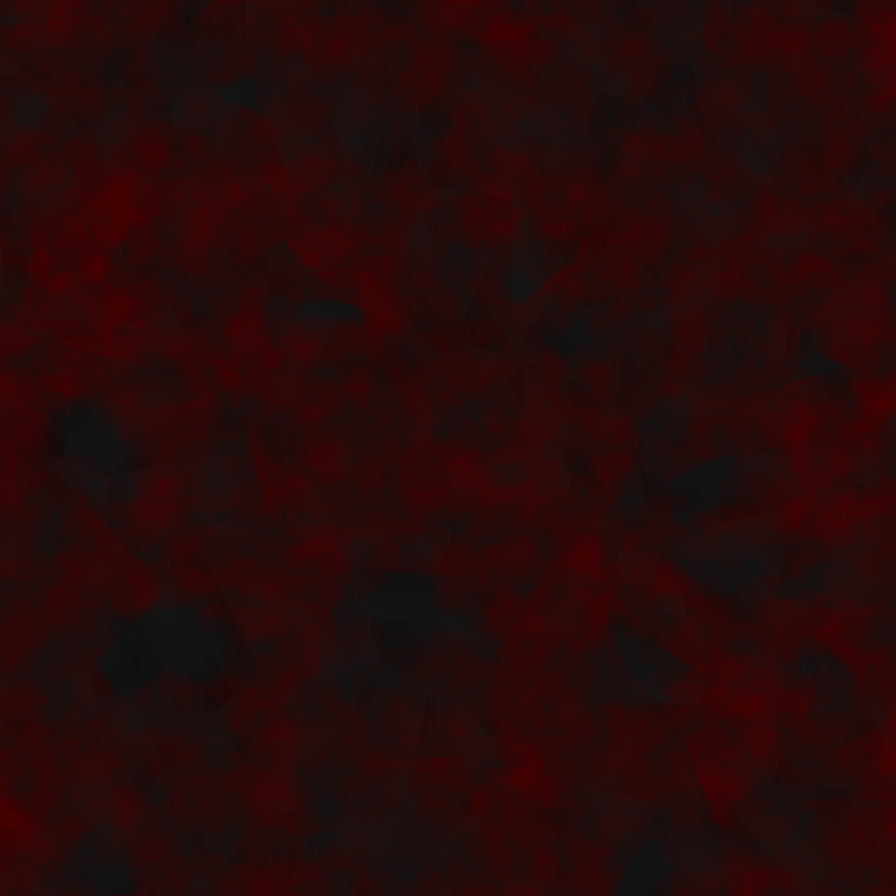
Write a Shadertoy shader that draws this texture.

```glsl
// Dark blood-red mottled stone with black hollows, broken into faint streaked shards.

#define BLACK      vec3(0.066, 0.070, 0.070)
#define RED        vec3(0.270, 0.002, 0.002)
#define BASE       0.47   // average redness
#define CLOUDS     0.36   // strength of the soft broad variation
#define MOTTLE     0.44   // strength of the fine detail
#define SHARDS     0.44   // strength of the broken plates
#define STREAKS    0.36   // strength of the grain inside plates
#define HOLLOWS    0.42   // depth of the black patches
#define EDGE       0.002  // seam softness, in canvas heights
#define WARP       0.035  // bending of the seams

vec2 hash2(vec2 p) {
    vec3 q = fract(p.xyx * vec3(0.1031, 0.1030, 0.0973));
    q += dot(q, q.yzx + 33.33);
    return fract((q.xx + q.yz) * q.zy);
}

vec2 gradient(vec2 cell) {
    float angle = 6.2832 * hash2(cell).x;
    return vec2(cos(angle), sin(angle));
}

float gradientNoise(vec2 p) {
    vec2 i = floor(p), f = fract(p);
    vec2 u = f * f * f * (f * (f * 6.0 - 15.0) + 10.0);
    vec2 x = vec2(1, 0), y = vec2(0, 1);
    float low = mix(dot(gradient(i), f), dot(gradient(i + x), f - x), u.x);
    float high = mix(dot(gradient(i + y), f - y), dot(gradient(i + 1.0), f - 1.0), u.x);
    return mix(low, high, u.y);
}

float fbm(vec2 p) {
    float sum = 0.0, amplitude = 1.0;
    for (int i = 0; i < 5; i++) {
        sum += amplitude * gradientNoise(p);
        p = mat2(1.6, 1.2, -1.2, 1.6) * p + 17.3;
        amplitude *= 0.65;
    }
    return sum;
}

// Each plate shows its own piece of the noise, plus grain along its own direction.
float plate(vec2 p, vec2 id, float grain) {
    vec2 shift = 40.0 * hash2(id + 5.0);
    vec2 along = gradient(id + 11.0);
    vec2 q = vec2(dot(p, along), dot(p, vec2(-along.y, along.x)));
    float streak = gradientNoise(q * vec2(0.8, 9.0) + shift)
                 + 0.6 * gradientNoise(q * vec2(1.2, 21.0) - shift);
    float mask = smoothstep(-0.1, 0.35, gradientNoise(p * 1.1 + shift.yx));
    return gradientNoise(p * 1.3 + shift) + grain * mask * streak;
}

// Voronoi plates with softened seams between the two nearest cells.
float shards(vec2 p, float scale, float grain) {
    p *= scale;
    vec2 base = floor(p), nearId = base, nextId = base;
    float near = 9.0, next = 9.0;
    for (int y = -1; y <= 1; y++)
    for (int x = -1; x <= 1; x++) {
        vec2 id = base + vec2(x, y);
        float d = length(id + hash2(id) - p);
        if (d < near) {
            next = near; nextId = nearId;
            near = d; nearId = id;
        } else if (d < next) {
            next = d; nextId = id;
        }
    }
    float blend = 0.5 - 0.5 * smoothstep(0.0, EDGE * scale, next - near);
    return mix(plate(p, nearId, grain), plate(p, nextId, grain), blend);
}

void mainImage(out vec4 fragColor, in vec2 fragCoord) {
    vec2 p = fragCoord / iResolution.y + 3.0;
    vec2 bent = p + WARP * vec2(gradientNoise(p * 6.0), gradientNoise(p * 6.0 + 31.7));

    // Broad plates and soft clouds
    float redness = BASE + SHARDS * shards(bent, 3.5, STREAKS);
    redness += CLOUDS * gradientNoise(p * 6.0 + 9.1);

    // Black hollows, cut off sharply where plates meet
    float hollow = shards(bent + 7.7, 4.5, 0.0) + 0.2 * fbm(p * 9.0);
    redness -= HOLLOWS * smoothstep(0.14, 0.6, hollow);

    // Fine mottling and small chips, strongest in the red regions
    float detail = 0.3 + 1.0 * clamp(redness, 0.0, 1.0);
    float chips = shards(bent, 20.0, STREAKS);
    redness += detail * MOTTLE * fbm(p * 17.0 + 2.4);
    redness += detail * SHARDS * (0.6 * shards(bent + 2.2, 9.0, STREAKS) + 0.5 * chips);

    // Grey fades faster than red grows, so the middle tones stay deep
    float amount = clamp(redness, 0.0, 1.0);
    vec3 blend = vec3(amount, vec2(1.0 - pow(1.0 - amount, 1.25)));
    vec3 color = mix(BLACK, RED, blend);
    color += 0.025 * shards(bent + 4.6, 10.0, STREAKS) * (1.0 - amount * 0.5);
    fragColor = vec4(max(color, 0.0), 1.0);
}
```
